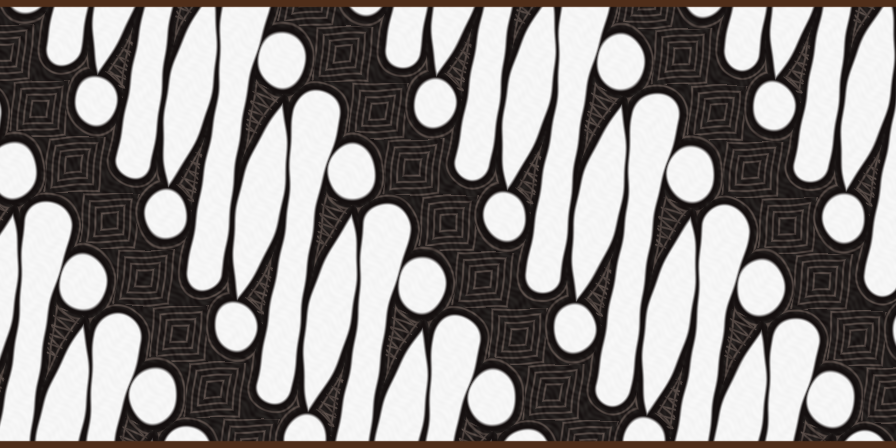
This pattern is drawn by a WebGL 2 fragment shader. Its source:

```glsl
#version 300 es
precision highp float;

uniform vec2 u_resolution;
out vec4 outColor;

// Colours
const vec3 WHITE = vec3(0.975);
const vec3 BLACK = vec3(0.08, 0.06, 0.06);
const vec3 CHARCOAL = vec3(0.21, 0.20, 0.19);
const vec3 LINE = vec3(0.37, 0.32, 0.30);
const vec3 BROWN = vec3(0.31, 0.18, 0.10);

// Lattice, in canvas heights
const vec2 ORIGIN = vec2(0.617, 0.479);
const vec2 ACROSS = vec2(0.7565, -0.005);
const vec2 DOWN = vec2(0.1563, -0.2515);

// Motif parts, relative to the lattice point
const vec2 BIG_DOT = vec2(0.013, 0.388);
const vec2 BIG_RADII = vec2(0.053, 0.063);
const vec2 SMALL_DOT = vec2(-0.091, -0.208);
const vec2 SMALL_RADII = vec2(0.047, 0.055);
const vec2 LEAF_TOP = vec2(0.010, 0.282);
const vec2 LEAF_FOOT = vec2(-0.083, -0.138);
const float LEAF_HALF_WIDTH = 0.046;
const float LEAF_ROUNDING = 0.003;
const vec2 CLUB_HEAD = vec2(0.089, 0.266);
const vec2 CLUB_FOOT = vec2(-0.005, -0.341);
const vec2 SQUARE_CENTRE = vec2(0.305, 0.148);

// Zigzag fillers
const vec2 ZIG_UPPER = vec2(-0.042, 0.284);
const vec2 ZIG_LOWER = vec2(-0.029, -0.141);
const vec2 ZIG_DIR = vec2(0.53, 0.848);
const float ZIG_HALF_LENGTH = 0.065;
const float ZIG_AMPLITUDE = 0.023;
const float ZIG_PERIOD = 0.021;

// Lines and edges
const float LINE_HALF_WIDTH = 0.0022;
const float CONTOUR_GAP = 0.018;
const float SOFTNESS = 0.004;
const float BORDER = 0.0155;
const float WOBBLE = 0.0012;

float ellipse(vec2 p, vec2 radii) {
  return (length(p / radii) - 1.0) * min(radii.x, radii.y);
}

// Lens formed by two equal arcs meeting at a and b
float leaf(vec2 p, vec2 a, vec2 b) {
  vec2 axis = normalize(b - a);
  float h = 0.5 * length(b - a), w = LEAF_HALF_WIDTH;
  float radius = (h * h + w * w) / (2.0 * w);
  p -= 0.5 * (a + b);
  float side = abs(dot(p, vec2(-axis.y, axis.x)));
  return length(vec2(side + radius - w, dot(p, axis))) - radius - LEAF_ROUNDING;
}

// Bone with a wide head, narrow neck and swollen foot
float club(vec2 p, vec2 a, vec2 b) {
  float t = clamp(dot(p - a, b - a) / dot(b - a, b - a), 0.0, 1.0);
  float radius = 0.031 + 0.022 * (1.0 - smoothstep(0.0, 0.35, t))
               + 0.008 * smoothstep(0.4, 1.0, t);
  return length(p - mix(a, b, t)) - radius;
}

float zigzag(vec2 p) {
  float along = dot(p, ZIG_DIR);
  float side = dot(p, vec2(-ZIG_DIR.y, ZIG_DIR.x));
  float wave = abs(fract(along / ZIG_PERIOD) - 0.5) * 4.0 - 1.0;
  float slope = 4.0 * ZIG_AMPLITUDE / ZIG_PERIOD;
  float d = abs(side - ZIG_AMPLITUDE * wave) / sqrt(1.0 + slope * slope);
  return max(d, abs(along) - ZIG_HALF_LENGTH);
}

// Concentric squares inside a grid cell
float squares(vec2 p) {
  p -= vec2(0.1 * p.y, 0.05 * p.x);
  float box = max(abs(p.x), abs(p.y));
  float d = min(abs(box - 0.018), abs(box - 0.032));
  return min(d, min(abs(box - 0.046), abs(box - 0.061)));
}

float grain(vec2 p) {
  float n = sin(p.x * 173.0 + 2.0 * sin(p.y * 91.0))
          + sin(p.y * 211.0 + 2.0 * sin(p.x * 127.0))
          + sin((p.x + p.y) * 347.0 + 3.0 * sin((p.x - p.y) * 67.0));
  return 0.5 + n / 6.0;
}

void main() {
  vec2 uv = gl_FragCoord.xy / u_resolution.y;
  float soft = max(SOFTNESS, 0.75 / u_resolution.y);
  vec2 p = uv + WOBBLE * (sin(uv.yx * 23.0) + sin(uv.yx * 61.0 + uv)) - ORIGIN;

  // White shapes and zigzags from nearby rows of the lattice
  mat2 lattice = mat2(ACROSS, DOWN);
  vec2 cell = round(inverse(lattice) * p);
  float shape = 1.0, zig = 1.0;
  for (int row = -2; row <= 2; row++) {
    vec2 q = p - lattice * (cell + vec2(0.0, float(row)));
    shape = min(shape, min(ellipse(q - BIG_DOT, BIG_RADII), ellipse(q - SMALL_DOT, SMALL_RADII)));
    shape = min(shape, min(leaf(q, LEAF_TOP, LEAF_FOOT), club(q, CLUB_HEAD, CLUB_FOOT)));
    zig = min(zig, min(zigzag(q - ZIG_UPPER), zigzag(q - ZIG_LOWER)));
  }

  // Two squares per row in the diagonal band
  mat2 band = mat2(ACROSS, 0.5 * DOWN);
  vec2 s = p - SQUARE_CENTRE;
  s -= band * round(inverse(band) * s);

  // Fine lines on the dark ground
  float fine = zig + max(0.012 - shape, 0.0);
  fine = min(fine, squares(s) + max(CONTOUR_GAP + 0.005 - shape, 0.0));
  fine = min(fine, abs(shape - CONTOUR_GAP));
  float ink = 1.0 - smoothstep(LINE_HALF_WIDTH - 0.5 * soft, LINE_HALF_WIDTH + 0.5 * soft, fine);

  float n = grain(uv);
  vec3 color = mix(BLACK, CHARCOAL, 0.6 * n * smoothstep(0.006, 0.016, shape));
  color = mix(color, LINE, ink * (0.55 + 0.45 * n));
  color = mix(color, WHITE - 0.025 * n, 1.0 - smoothstep(-soft, soft, shape));

  // Brown strips along the top and bottom
  float edge = min(uv.y, 1.0 - uv.y) - BORDER;
  color = mix(BROWN, color, smoothstep(-0.5 * soft, 0.5 * soft, edge));
  outColor = vec4(color, 1.0);
}
```
